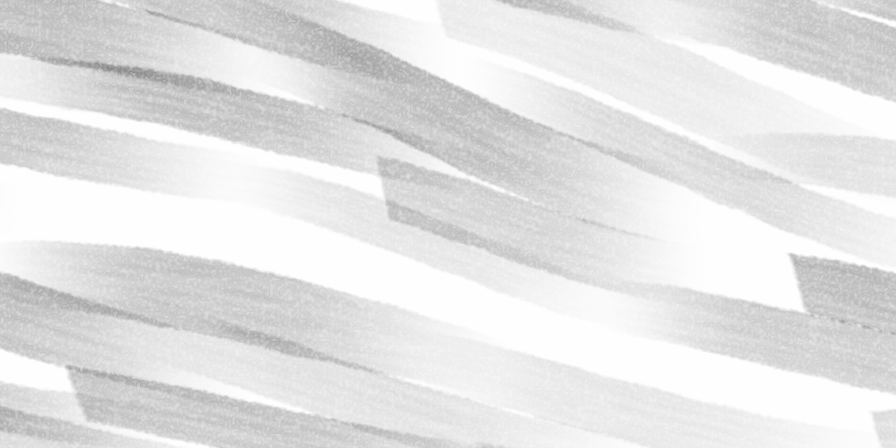
This background is drawn by a Shadertoy shader. Its source:

```glsl
// Overlapping dry-brush strokes in translucent grey on white paper.
// Curved strokes sit on a jittered, sloping lattice and their ink adds up;
// gradient noise roughens the edges and gives the ink a chalky grain.

const float LANE_COUNT = 12.0;
const float STROKES_PER_LANE = 4.0;
const float LANE_GAP = 0.17;
const float STROKE_GAP = 0.85;
const float LANE_SLOPE = -0.25;
const float PAPER = 0.997;

// Two independent values in 0..1 for an integer cell
vec2 hash2(vec2 cell) {
    uvec2 h = uvec2(ivec2(cell)) * 1664525u + 1013904223u;
    h.x += h.y * 1664525u;
    h.y += h.x * 1664525u;
    h ^= h >> 16u;
    h.x += h.y * 1664525u;
    h.y += h.x * 1664525u;
    h ^= h >> 16u;
    return vec2(h & 0xffffu) / 65535.0;
}

float cornerSlope(vec2 cell, vec2 offset) {
    float angle = 6.28319 * hash2(cell).x;
    return dot(vec2(cos(angle), sin(angle)), offset);
}

// Gradient noise, roughly -0.7..0.7
float gradientNoise(vec2 p) {
    vec2 i = floor(p), f = p - i;
    vec2 w = f * f * f * (f * (f * 6.0 - 15.0) + 10.0);
    vec2 e = vec2(1.0, 0.0);
    float low = mix(cornerSlope(i, f), cornerSlope(i + e, f - e), w.x);
    float high = mix(cornerSlope(i + e.yx, f - e.yx),
                     cornerSlope(i + e.xx, f - e.xx), w.x);
    return mix(low, high, w.y);
}

// Ink of one stroke; p is relative to its centre
float strokeInk(vec2 p, vec2 id, float rough, float soft) {
    vec2 shape = hash2(id + 40.0);
    vec2 size = hash2(id + 80.0);
    vec2 tone = hash2(id + 120.0);

    float halfLength = mix(0.42, 0.68, size.x);
    float s = p.x / halfLength;
    if (abs(s) > 1.0) return 0.0;

    // S-shaped spine with a slight arch
    float slope = LANE_SLOPE + 0.26 * (shape.x - 0.5);
    float arch = 0.09 * (shape.y - 0.4);
    float spine = slope * halfLength * (1.25 * s - 0.25 * s * s * s)
                + arch * (0.4 - s * s);
    float halfWidth = mix(0.05, 0.086, size.y) * (1.0 - 0.4 * shape.y * s * s);
    float across = (p.y - spine) / sqrt(1.0 + slope * slope);
    float edge = halfWidth - abs(across) + rough;
    if (edge < -soft) return 0.0;
    float body = smoothstep(-soft, soft, edge);

    // Some strokes start with a cut end, all fade away along their length
    float side = across / halfWidth;
    float cut = smoothstep(-0.78, -0.75, s + 0.04 * side + 2.0 * rough);
    float fadeIn = mix(smoothstep(-1.0, -0.35, s), cut, step(0.72, tone.y));
    float fadeOut = 1.0 - smoothstep(0.0, 1.0, s);

    // Bristle streaks and a firmer upper side
    float streak = gradientNoise(vec2(3.0 * s, 5.0 * side) + 17.0 * id);
    float load = 0.95 + 0.1 * side + 0.3 * streak;
    return mix(0.07, 0.25, tone.x) * body * fadeIn * fadeOut * load;
}

// Sum of all strokes on the lattice
float paintedInk(vec2 p, float rough, float soft) {
    float ink = 0.0;
    for (float lane = 0.0; lane < LANE_COUNT; lane++) {
        for (float k = 0.0; k < STROKES_PER_LANE; k++) {
            vec2 id = vec2(k, lane);
            vec2 jitter = hash2(id + 5.0) - 0.5;
            float stagger = 0.5 * mod(lane, 2.0);
            float x = (k + stagger + 0.45 * jitter.x) * STROKE_GAP - 0.35;
            float y = lane * LANE_GAP - 0.45 + LANE_SLOPE * (x - 1.0)
                    + 0.12 * jitter.y;
            ink += strokeInk(p - vec2(x, y), id, rough, soft);
        }
    }
    return ink;
}

// Chalky multiplier: cloudy mottling, fine grain and pale flecks
float chalkGrain(vec2 p) {
    float cloud = gradientNoise(p * 14.0);
    float medium = gradientNoise(p * 52.0 + 31.0);
    float fine = gradientNoise(p * 118.0 + 67.0);
    float fleck = smoothstep(0.12, 0.5, 0.6 * medium + 0.7 * fine + 0.35 * cloud);
    return 1.0 + 0.2 * cloud + 0.25 * medium + 0.4 * fine - 0.5 * fleck;
}

void mainImage(out vec4 fragColor, in vec2 fragCoord) {
    vec2 p = fragCoord / iResolution.y;
    float soft = max(0.005, 1.2 / iResolution.y);
    float rough = 0.006 * gradientNoise(p * 10.0 + 11.0)
                + 0.004 * gradientNoise(p * 80.0 + 23.0);

    float ink = paintedInk(p, rough, soft) * chalkGrain(p);
    float grey = PAPER - clamp(ink, 0.0, 0.5);
    fragColor = vec4(vec3(grey), 1.0);
}
```
